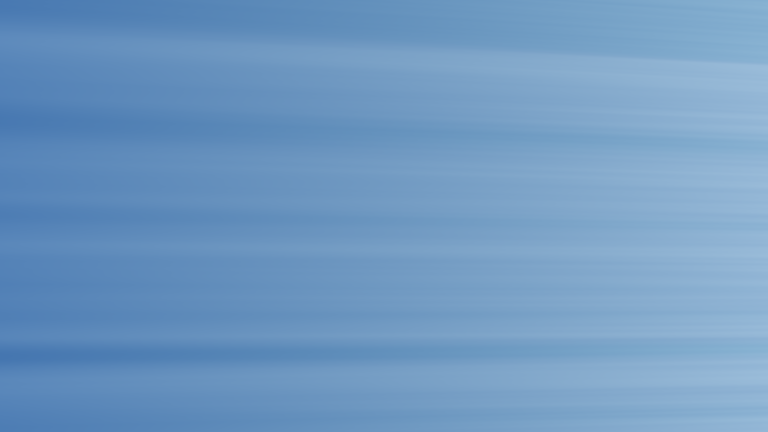
Give the GLSL for this background, as a WebGL 2 fragment shader.

```glsl
#version 300 es
precision highp float;
// Soft blue streaks of light that converge gently towards a pale right side.
uniform vec2 u_resolution;
out vec4 outColor;

// Bands of light and shade: height at the left edge, half width, strength.
const vec3 BANDS[12] = vec3[12](
    vec3(0.905, 0.045, 0.16), vec3(0.722, 0.036, -0.19),
    vec3(0.635, 0.030, 0.06), vec3(0.505, 0.022, -0.10),
    vec3(0.545, 0.016, 0.05), vec3(0.432, 0.022, 0.11),
    vec3(0.340, 0.016, -0.04), vec3(0.265, 0.022, -0.06),
    vec3(0.222, 0.018, 0.08), vec3(0.174, 0.024, -0.25),
    vec3(0.110, 0.034, 0.11), vec3(0.005, 0.035, -0.10));

vec2 hashGradient(vec2 cell) {
    vec2 h = vec2(dot(cell, vec2(127.1, 311.7)), dot(cell, vec2(269.5, 183.3)));
    return 2.0 * fract(sin(h) * 43758.55) - 1.0;
}

float gradientNoise(vec2 p) {
    vec2 i = floor(p), f = fract(p);
    vec2 w = f * f * f * (f * (f * 6.0 - 15.0) + 10.0);
    vec2 e = vec2(0.0, 1.0);
    float low = mix(dot(hashGradient(i), f),
                    dot(hashGradient(i + e.yx), f - e.yx), w.x);
    float high = mix(dot(hashGradient(i + e), f - e),
                     dot(hashGradient(i + e.yy), f - e.yy), w.x);
    return mix(low, high, w.y);
}

// Sum of the broad bands, which narrow towards the right.
float bandLight(float height, float x) {
    float light = 0.0;
    for (int i = 0; i < 12; i++) {
        float d = (height - BANDS[i].x) / (BANDS[i].y * mix(1.1, 0.8, x));
        light += BANDS[i].z * exp(-d * d);
    }
    return light;
}

void main() {
    vec2 uv = gl_FragCoord.xy / u_resolution;

    // Follow each streak back to its height at the left edge.
    float height = 0.3 + (uv.y - 0.3) / (1.0 - 0.145 * uv.x);

    // Horizontal gradient, bands and the shaded strip along the top.
    float bands = bandLight(height, uv.x) * mix(1.0, 0.85, uv.x);
    float edge = mix(0.035, 0.006, uv.x);
    bands -= 0.18 * smoothstep(0.945 - edge, 0.945 + edge, height);
    float tone = 0.02 + 1.02 * uv.x + bands;

    // Fine streaks that emerge on the right.
    float fine = gradientNoise(vec2(uv.x * 1.3, height * 38.0))
               + 0.7 * gradientNoise(vec2(uv.x * 1.7 + 5.0, height * 95.0));
    tone += fine * mix(0.03, 0.17, uv.x * uv.x);

    // Blue ramp, a little greyer in the middle and greener in the right shade.
    vec3 color = mix(vec3(0.322, 0.505, 0.715), vec3(0.565, 0.705, 0.832), tone);
    color -= vec3(0.010, 0.010, 0.018) * 4.0 * uv.x * (1.0 - uv.x);
    color += vec3(-0.03, 0.045, 0.01) * max(-bands, 0.0) * uv.x * 1.5;
    outColor = vec4(clamp(color, 0.0, 1.0), 1.0);
}
```
